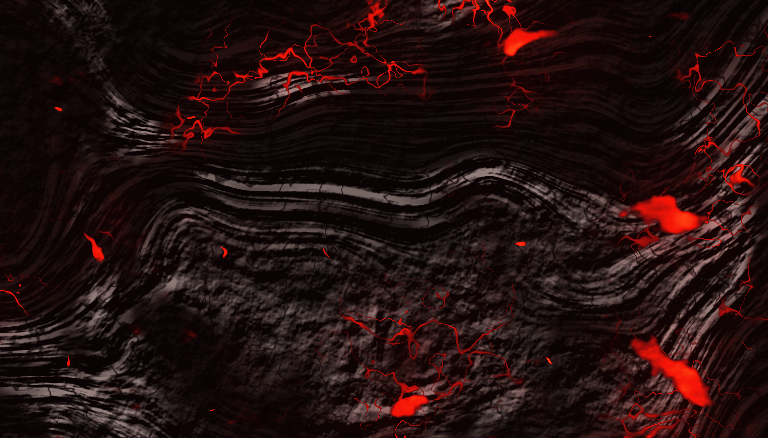
Give the GLSL for this texture, as a WebGL 1 fragment shader.

```glsl
precision highp float;
// Dark folded volcanic rock with glowing red veins and pools of lava.
uniform vec2 u_resolution;

#define ROCK_COLOR vec3(0.52, 0.48, 0.47)
#define BASE_COLOR vec3(0.036, 0.011, 0.011)
#define HAZE_COLOR vec3(0.34, 0.012, 0.012)
#define EMBER_COLOR vec3(0.50, 0.045, 0.045)
#define LAVA_COLOR vec3(0.96, 0.08, 0.03)
#define HOT_COLOR vec3(1.0, 0.27, 0.07)
#define STRAND_SCALE vec2(4.0, 22.0)
#define FOLD 0.75
#define RELIEF 15.0
#define VEIN_WIDTH 0.016
#define POOL_CELL 0.33
#define POOL_SIZE 0.42

float hash(vec2 p) {
  return fract(sin(dot(p, vec2(127.1, 311.7))) * 43758.5453);
}

float noise(vec2 p) {
  vec2 i = floor(p), f = fract(p);
  f = f * f * (3.0 - 2.0 * f);
  return mix(mix(hash(i), hash(i + vec2(1, 0)), f.x),
             mix(hash(i + vec2(0, 1)), hash(i + vec2(1, 1)), f.x), f.y);
}

float fbm(vec2 p) {
  float sum = 0.0, amp = 0.53;
  for (int i = 0; i < 4; i++) {
    sum += amp * noise(p);
    p = mat2(1.6, 1.2, -1.2, 1.6) * p + 17.3;
    amp *= 0.5;
  }
  return sum;
}

// Bends the plane so that the strands of rock fold and swirl.
vec2 fold(vec2 p) {
  vec2 bend = vec2(noise(p * 2.1 + 4.0), noise(p * 2.1 + 31.0)) - 0.5;
  vec2 kink = vec2(noise(p * 5.3 + 9.0), noise(p * 5.3 + 52.0)) - 0.5;
  return p + FOLD * (bend + 0.22 * kink);
}

float rockHeight(vec2 p) {
  return 0.68 * fbm(fold(p) * STRAND_SCALE) + 0.32 * fbm(p * 26.0);
}

// A thin line along the middle level of a noise field.
float vein(float field, float width) {
  return 1.0 - smoothstep(0.0, width, abs(field - 0.5));
}

// Scattered flat pools: x is the molten core, y the glow around it.
vec2 pools(vec2 p) {
  vec2 g = p / POOL_CELL, cell = floor(g);
  float core = 0.0, glow = 0.0;
  for (int j = -1; j <= 1; j++) {
    for (int i = -1; i <= 1; i++) {
      vec2 id = cell + vec2(i, j);
      vec2 center = id + 0.2 + 0.6 * vec2(hash(id + 3.7), hash(id + 8.1));
      vec2 r = g - center;
      float size = mix(0.035, POOL_SIZE, pow(hash(id + 14.6), 6.0));
      float tilt = 1.1 * (hash(id + 21.3) - 0.6);
      float c = cos(tilt), s = sin(tilt);
      vec2 local = vec2(c * r.x + s * r.y, c * r.y - s * r.x);
      float d = length(local * vec2(1.0, 2.7)) / size;
      core = max(core, 1.0 - d);
      glow += size * exp(-5.0 * dot(r, r));
    }
  }
  return vec2(core, glow);
}

// Black through ember red and lava red to orange.
vec3 heatColor(float t) {
  vec3 c = EMBER_COLOR * smoothstep(0.0, 0.5, t);
  c = mix(c, LAVA_COLOR, smoothstep(0.4, 0.85, t));
  return mix(c, HOT_COLOR, smoothstep(0.85, 1.25, t));
}

void main() {
  vec2 p = gl_FragCoord.xy / u_resolution.y;
  vec2 jag = vec2(fbm(p * 9.0 + 5.0), fbm(p * 9.0 + 44.0)) - 0.5;

  // Rock: side-lit strands on bright plates, cut by dark cracks.
  float slope = rockHeight(p) - rockHeight(p + vec2(-0.002, 0.004));
  float light = clamp(slope * RELIEF + 0.22, 0.0, 1.0);
  float plate = smoothstep(0.46, 0.70, fbm(fold(p) * vec2(2.4, 4.2) + 63.0));
  float crack = vein(fbm(p * 13.0 + jag + 80.0), 0.03);
  float rock = light * (0.10 + 0.90 * plate) * (1.0 - 0.75 * crack);

  // Heat: pools with a ragged rim, and veins that gather near them.
  vec2 pool = pools(p + 0.17 * jag);
  float crust = fbm(p * vec2(16.0, 28.0) + 11.0);
  float core = smoothstep(0.0, 0.55, pool.x + 0.5 * (crust - 0.5));
  float patches = smoothstep(0.50, 0.70, fbm(p * 3.6 + 30.0));
  float activity = clamp(0.07 + 0.75 * patches + 1.8 * pool.y, 0.0, 1.0);
  float wide = fbm(p * 5.5 + 0.8 * jag + 19.0);
  float fine = fbm(p * 12.0 + 0.8 * jag + 71.0);
  float lines = max(vein(wide, VEIN_WIDTH), 0.8 * vein(fine, VEIN_WIDTH));
  lines *= activity * (0.45 + 0.8 * noise(p * 18.0 + 6.0));
  float seep = vein(wide, 0.07) * activity;

  // Blend the rock, the red haze and the heat.
  float haze = 0.9 * pool.y + 0.22 * seep + 0.10 * patches;
  vec3 color = BASE_COLOR + ROCK_COLOR * rock;
  color += HAZE_COLOR * haze * (0.45 + 0.9 * light);
  float heat = max(lines, core * (0.75 + 0.9 * (crust - 0.35)));
  color = mix(color, heatColor(heat), smoothstep(0.08, 0.5, heat));
  gl_FragColor = vec4(color, 1.0);
}
```
